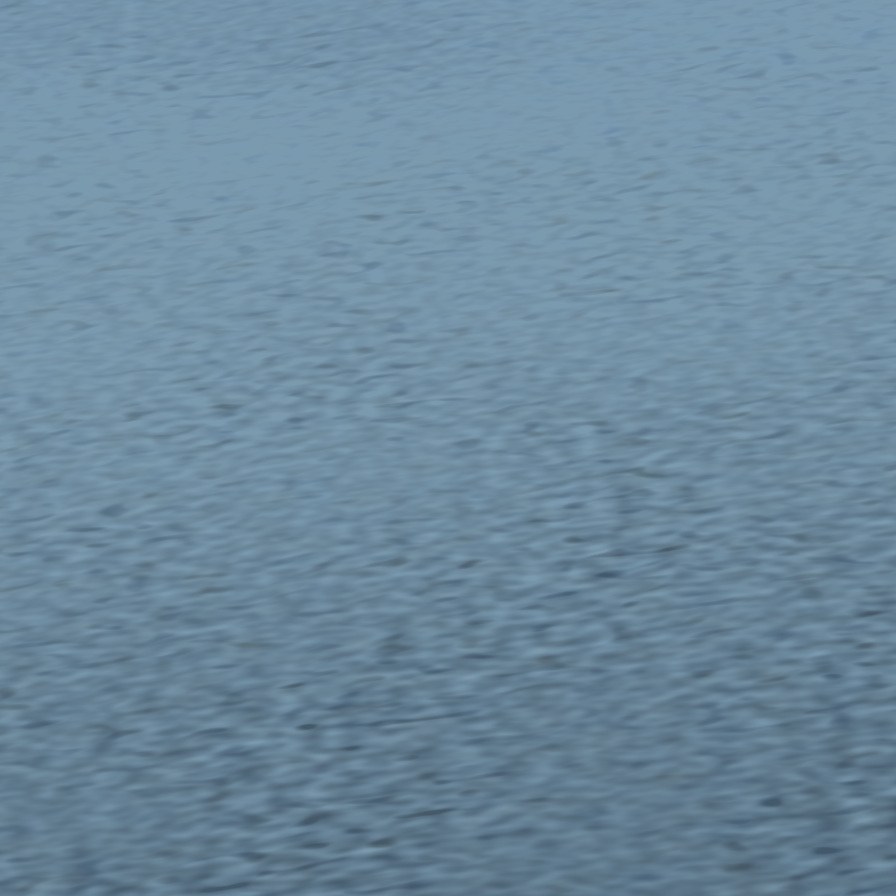
Reproduce this texture procedurally as a Shadertoy shader.

```glsl
// Calm blue-grey water seen at a slant: a vertical tone gradient carries
// short, slightly tilted ripples made of stretched gradient noise. They shrink
// and fade towards the top, and broad gusts vary their strength.

vec2 randomGradient(vec2 cell) {
    vec3 p = fract(cell.xyx * vec3(0.1031, 0.1030, 0.0973));
    p += dot(p, p.yzx + 33.33);
    float angle = 6.2832 * fract((p.x + p.y) * p.z);
    return vec2(cos(angle), sin(angle));
}

float gradientNoise(vec2 p) {
    vec2 cell = floor(p);
    vec2 f = p - cell;
    vec2 u = f * f * f * (f * (f * 6.0 - 15.0) + 10.0);
    float a = dot(randomGradient(cell), f);
    float b = dot(randomGradient(cell + vec2(1, 0)), f - vec2(1, 0));
    float c = dot(randomGradient(cell + vec2(0, 1)), f - vec2(0, 1));
    float d = dot(randomGradient(cell + vec2(1, 1)), f - vec2(1, 1));
    return mix(mix(a, b, u.x), mix(c, d, u.x), u.y);
}

// Tilted plane coordinates whose cells get smaller with distance
vec2 waterPlane(vec2 uv) {
    float depth = uv.y - 0.11 * uv.x + 0.006 * gradientNoise(uv * vec2(3.0, 5.0));
    return vec2((uv.x - 0.5) * (23.0 + 13.0 * depth),
                depth * (92.0 + 32.0 * depth)) + 200.0;
}

void mainImage(out vec4 fragColor, in vec2 fragCoord) {
    vec2 uv = fragCoord / iResolution.xy;
    vec2 plane = waterPlane(uv);
    float nearness = 1.0 - smoothstep(0.0, 0.95, uv.y + 0.14 * (0.5 - uv.x));

    // Broad light and the gusts that roughen the surface
    float swell = gradientNoise(uv * vec2(2.0, 6.0) + 31.0);
    float gust = gradientNoise(plane * vec2(0.12, 0.08) + 57.0);
    float tone = 0.35 + 0.70 * smoothstep(-0.15, 0.88, uv.y + 0.12 * (0.5 - uv.x));
    tone += 0.05 * swell - 0.05 * gust;
    tone -= 0.10 * smoothstep(0.88, 0.96, uv.y) * (1.0 - smoothstep(0.3, 0.9, uv.x));

    // Ripples: long wavelets, finer wavelets and sparse dark troughs
    vec2 warp = 0.3 * vec2(gradientNoise(plane * 0.4 + 11.0), gradientNoise(plane * 0.5 + 73.0));
    float wavelet = gradientNoise(plane + warp);
    float fineWavelet = gradientNoise(plane * vec2(1.7, 1.45) + 120.0);
    float trough = smoothstep(0.12, 0.52, gradientNoise(plane * vec2(0.9, 0.95) + warp + 341.0));
    float roughness = clamp(1.0 + 1.1 * gust, 0.5, 1.7);
    tone += roughness * mix(0.16, 0.66, nearness) * wavelet;
    tone += mix(0.16, 0.36, nearness) * fineWavelet;
    tone -= roughness * mix(0.20, 0.42, nearness) * trough;

    // Slate to sky blue, with faint brown and violet tints in the troughs
    tone = clamp(tone, -0.2, 1.06);
    vec3 color = mix(vec3(0.30, 0.39, 0.46), vec3(0.47, 0.59, 0.67), tone);
    float tint = gradientNoise(plane * vec2(0.6, 0.5) + 510.0);
    color += vec3(0.016, 0.0, -0.03) * tint * (0.4 + trough);
    color += vec3(-0.004, 0.0, 0.010) * smoothstep(0.75, 1.0, uv.y);
    fragColor = vec4(color, 1.0);
}
```
